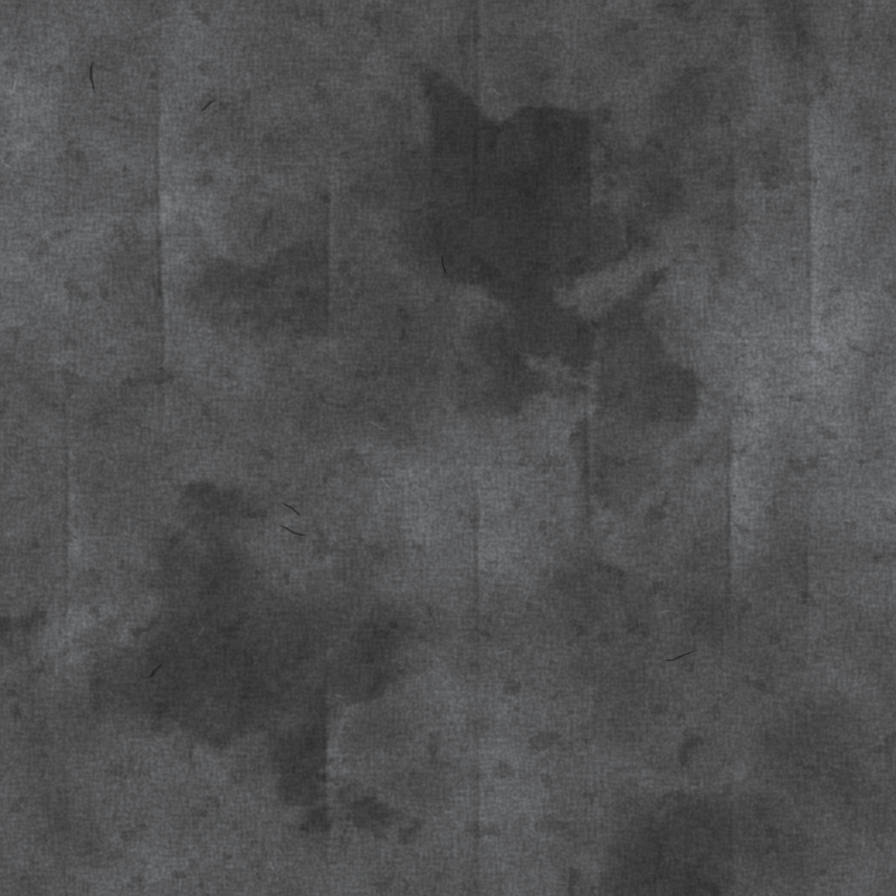
Reproduce this texture procedurally as a WebGL 1 fragment shader.

```glsl
precision highp float;

// Weathered dark grey canvas: warped gradient-noise clouds, ragged damp stains,
// vertical fold marks, short scratches and a fine woven grain.
// All layers add up as log-exposure, which is then turned into a cool grey.

uniform vec2 u_resolution;

const float BASE_TONE = 0.319;
const vec3 NEUTRAL_TINT = vec3(0.995, 1.0, 1.012);
const vec3 COOL_TINT = vec3(0.98, 1.0, 1.025);

float hash(vec2 p) {
  vec3 q = fract(vec3(p.xyx) * 0.1031);
  q += dot(q, q.yzx + 33.33);
  return fract((q.x + q.y) * q.z);
}

vec2 gradientAt(vec2 cell) {
  float angle = 6.2832 * hash(cell);
  return vec2(cos(angle), sin(angle));
}

float noise(vec2 p) {
  vec2 i = floor(p);
  vec2 f = p - i;
  vec2 u = f * f * f * (f * (f * 6.0 - 15.0) + 10.0);
  vec2 e = vec2(1.0, 0.0);
  float low = mix(dot(gradientAt(i), f), dot(gradientAt(i + e), f - e), u.x);
  float high = mix(dot(gradientAt(i + e.yx), f - e.yx),
                   dot(gradientAt(i + e.xx), f - e.xx), u.x);
  return mix(low, high, u.y);
}

float fbm(vec2 p) {
  float sum = 0.0;
  float amplitude = 1.0;
  for (int i = 0; i < 6; i++) {
    sum += amplitude * noise(p);
    p = mat2(1.6, 1.2, -1.2, 1.6) * p + 17.3;
    amplitude *= 0.55;
  }
  return sum;
}

// Soft elliptical patch, 1 at its centre.
float softPatch(vec2 p, vec2 centre, vec2 size) {
  vec2 q = (p - centre) / size;
  return exp(-dot(q, q));
}

vec2 warp(vec2 p, float scale, float amount) {
  return p + amount * vec2(fbm(p * scale + 3.7), fbm(p * scale + 41.2));
}

// Dark stains whose borders vary from torn to blurred, with a pale rim.
float stains(vec2 p, float bias) {
  float field = 0.75 * fbm(p * vec2(3.4, 4.2) + 8.4) + bias - 0.2;
  float softness = mix(0.06, 0.5, smoothstep(-0.25, 0.25, noise(p * 4.0 + 61.0)));
  float body = smoothstep(-0.5 * softness, softness, field);
  float rim = softPatch(vec2(field), vec2(-0.07), vec2(0.09));
  return 0.09 * rim * smoothstep(-0.1, 0.4, noise(p * 6.0 + 29.0)) - 0.23 * body;
}

// Vertical creases: a thin dark line beside a fading pale band.
float folds(vec2 p) {
  float sum = 0.0;
  for (int i = 0; i < 7; i++) {
    float id = float(i);
    float x = (id + 0.2 + 0.6 * hash(vec2(id, 4.0))) / 7.0;
    float d = p.x - x - 0.008 * noise(vec2(p.y * 3.0, id * 9.1));
    float worn = smoothstep(-0.1, 0.45, noise(vec2(id * 5.3 + 0.4, p.y * 3.5)));
    float band = smoothstep(-0.002, 0.004, d) * exp(-max(d, 0.0) / 0.022);
    float line = softPatch(vec2(d, 0.0), vec2(-0.002, 0.0), vec2(0.003));
    sum += worn * (0.2 * band - 0.12 * line);
  }
  return sum + 0.1 * noise(p * vec2(22.0, 1.8));
}

// Short bent strokes, a few of them dark and the rest faintly pale.
float scratches(vec2 p) {
  float sum = 0.0;
  for (int i = 0; i < 22; i++) {
    float id = float(i);
    vec2 centre = vec2(hash(vec2(id, 11.0)), hash(vec2(id, 23.0)));
    float angle = 3.1416 * hash(vec2(id, 37.0));
    float reach = mix(0.008, 0.024, hash(vec2(id, 53.0)));
    vec2 axis = vec2(cos(angle), sin(angle));
    vec2 q = p - centre;
    q = vec2(dot(q, axis), dot(q, vec2(-axis.y, axis.x)));
    q.y += 30.0 * (hash(vec2(id, 71.0)) - 0.5) * q.x * q.x + 0.003 * noise(p * 70.0);
    float stroke = smoothstep(0.002, 0.0004, abs(q.y))
                 * smoothstep(reach, reach * 0.5, abs(q.x));
    sum += stroke * mix(0.14, -0.45, step(hash(vec2(id, 89.0)), 0.3));
  }
  return sum;
}

float weave(vec2 p) {
  float threads = noise(p * vec2(233.0, 71.0)) + noise(p * vec2(67.0, 227.0) + 19.0);
  return 0.13 * threads + 0.17 * noise(p * 261.0 + 7.0);
}

void main() {
  vec2 p = gl_FragCoord.xy / min(u_resolution.x, u_resolution.y);
  vec2 q = warp(p, 4.0, 0.035);

  // Broad layout of damp and faded areas.
  float damp = softPatch(q, vec2(0.25, 0.48), vec2(0.16, 0.11))
             + 0.7 * softPatch(q, vec2(0.62, 0.8), vec2(0.25, 0.24))
             + 0.75 * softPatch(q, vec2(0.58, 0.31), vec2(0.34, 0.08));
  float faded = softPatch(q, vec2(0.94, 0.53), vec2(0.19, 0.2))
              + softPatch(q, vec2(0.06, 0.82), vec2(0.19, 0.22))
              + 0.6 * softPatch(q, vec2(0.3, 0.4), vec2(0.22, 0.09));

  float exposure = 0.24 * faded - 0.09 * damp;
  exposure += 0.22 * fbm(q * 3.0 + 5.0) + 0.13 * fbm(q * 15.0 + 31.0);
  exposure += stains(q, 0.45 * damp - 0.2 * faded);
  exposure -= 0.14 * smoothstep(0.3, 0.55, fbm(p * 32.0 + 13.0));
  exposure += folds(p) + scratches(p) + weave(p);

  float tone = BASE_TONE * exp(exposure);
  vec3 tint = mix(NEUTRAL_TINT, COOL_TINT, smoothstep(0.33, 0.46, tone));
  gl_FragColor = vec4(clamp(tone * tint, 0.0, 1.0), 1.0);
}
```
